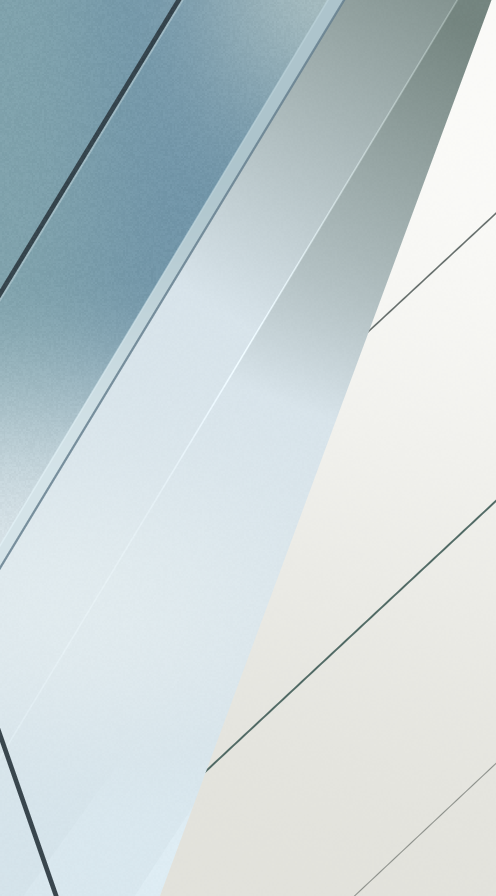
Write a WebGL 2 fragment shader that draws this background.

```glsl
#version 300 es
precision highp float;
// Abstract folded panels: blue metal, a pale glassy band and warm white plates with fine seams.

#define ASPECT 0.552
#define HAIRLINE 0.0009
#define GROOVE 0.0026
#define GRAIN 0.028
#define BLUE vec3(0.445, 0.585, 0.660)
#define TEAL vec3(0.500, 0.635, 0.675)
#define MIST vec3(0.840, 0.885, 0.905)
#define ICE vec3(0.845, 0.892, 0.918)
#define SLATE vec3(0.455, 0.520, 0.500)
#define WHITE vec3(0.980, 0.980, 0.970)
#define INK vec3(0.170, 0.220, 0.250)

uniform vec2 u_resolution;
out vec4 fragColor;

float hash(vec2 cell) {
  vec3 h = fract(vec3(cell.xyx) * 0.1031);
  h += dot(h, h.yzx + 33.33);
  return fract((h.x + h.y) * h.z);
}

// Signed distance to the line from top to base, positive on its right.
float side(vec2 p, vec2 top, vec2 base) {
  vec2 d = base - top;
  vec2 q = p - top;
  return (d.x * q.y - d.y * q.x) / length(d);
}

// Antialiased coverage of a half plane and of a line.
float fill(float d) {
  return clamp(d * u_resolution.y + 0.5, 0.0, 1.0);
}

float stroke(float d, float halfWidth) {
  return fill(halfWidth - abs(d));
}

vec3 bluePanel(vec2 p) {
  vec3 color = mix(TEAL, BLUE, smoothstep(0.0, 0.22, p.x));
  float sheen = smoothstep(0.76, 1.02, p.y) * smoothstep(0.12, 0.38, p.x);
  color = mix(color, vec3(0.65, 0.735, 0.75), sheen);
  color = mix(color, MIST, 1.0 - smoothstep(0.38, 0.70, p.y));
  // Groove with a lit right lip
  float groove = side(p, vec2(0.199, 1.0), vec2(0.0, 0.672));
  color = mix(color, vec3(0.70, 0.79, 0.82), 0.65 * stroke(groove - 0.0035, 0.0012));
  return mix(color, INK, 0.88 * stroke(groove, GROOVE));
}

vec3 glassBand(vec2 p) {
  // Two facets meet along a faint seam
  float seam = side(p, vec2(0.509, 1.0), vec2(0.0, 0.154));
  float fade = smoothstep(0.38, 0.72, p.y);
  float slope = p.y + 0.6 * p.x + 0.12 * fade * fill(seam);
  float shade = clamp((slope - 0.80) / 0.60, 0.0, 1.0);
  vec3 color = mix(ICE, SLATE, shade);
  vec2 glow = (p - vec2(0.09, 0.33)) / vec2(0.25, 0.16);
  color += vec3(0.035, 0.027, 0.015) * exp(-dot(glow, glow));
  color -= vec3(0.012, 0.002, 0.0) * (1.0 - smoothstep(0.05, 0.28, p.y));
  color += stroke(seam, HAIRLINE) * mix(0.025, 0.13, fade);
  // Soft reflections at the foot
  float reflection = side(p, vec2(0.145, 0.167), vec2(0.026, 0.0));
  float foot = 1.0 - smoothstep(0.06, 0.18, p.y);
  color += 0.015 * foot * fill(reflection);
  color += 0.020 * foot * fill(side(p, vec2(0.205, 0.085), vec2(0.150, 0.0)));
  float groove = side(p, vec2(0.0, 0.180), vec2(0.0625, 0.0));
  return mix(color, INK, 0.92 * stroke(groove, GROOVE));
}

vec3 whitePlates(vec2 p) {
  float light = smoothstep(-0.05, 0.95, p.y + 0.25 * (p.x - 0.35));
  vec3 color = mix(vec3(0.885, 0.885, 0.860), WHITE, light);
  // Fine joints between the plates
  float upper = side(p, vec2(0.552, 0.762), vec2(0.410, 0.630));
  float middle = side(p, vec2(0.552, 0.441), vec2(0.2305, 0.1406));
  float lower = side(p, vec2(0.552, 0.148), vec2(0.3945, 0.0));
  color = mix(color, vec3(0.30, 0.34, 0.33), 0.85 * stroke(upper, HAIRLINE));
  color = mix(color, vec3(0.25, 0.36, 0.34), 0.90 * stroke(middle, HAIRLINE * 1.2));
  return mix(color, vec3(0.45, 0.47, 0.45), 0.75 * stroke(lower, HAIRLINE * 0.7));
}

void main() {
  vec2 p = gl_FragCoord.xy / u_resolution * vec2(ASPECT, 1.0);
  float rim = side(p, vec2(0.365, 1.0), vec2(0.0, 0.391));
  float fold = side(p, vec2(0.383, 1.0), vec2(0.0, 0.366));
  float edge = side(p, vec2(0.547, 1.0), vec2(0.178, 0.0));

  // Brushed grain is strongest on the blue metal
  float grain = hash(floor(p * 512.0)) - 0.5;
  vec3 color = bluePanel(p) + grain * GRAIN;

  // Bevelled rim, then the band beyond the fold
  vec3 bevel = mix(vec3(0.83, 0.89, 0.91), vec3(0.68, 0.77, 0.80), smoothstep(0.45, 0.85, p.y));
  color = mix(color, bevel, fill(rim));
  color = mix(color, bevel + 0.07, 0.6 * stroke(rim, HAIRLINE));
  color = mix(color, glassBand(p) + grain * GRAIN * 0.35, fill(fold));
  color = mix(color, vec3(0.40, 0.50, 0.56), 0.85 * stroke(fold, HAIRLINE * 1.4));

  color = mix(color, whitePlates(p) + grain * GRAIN * 0.15, fill(edge));
  fragColor = vec4(clamp(color, 0.0, 1.0), 1.0);
}
```
